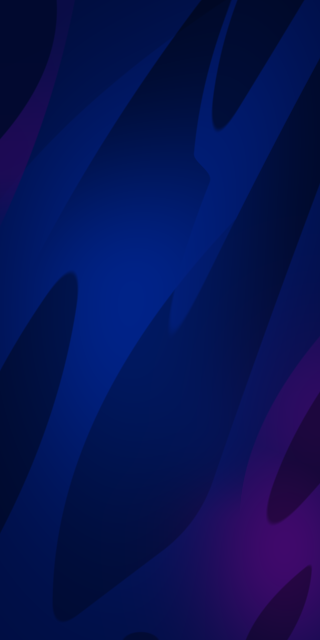
A Shadertoy shader for this background:

```glsl
// Deep blue and violet backdrop of slanted, overlapping translucent leaves.

// Signed distance to the curve x = f(y) through three points, positive on its right.
float edge(vec2 p, vec2 a, vec2 b, vec2 c) {
    float slope = (b.x - a.x) / (b.y - a.y);
    float bend = ((c.x - b.x) / (c.y - b.y) - slope) / (c.y - a.y);
    float x = a.x + (p.y - a.y) * (slope + bend * (p.y - b.y));
    float tangent = slope + bend * (2.0 * p.y - a.y - b.y);
    return (p.x - x) / sqrt(1.0 + tangent * tangent);
}

// Intersection of two distances with a rounded corner.
float roundMax(float a, float b, float k) {
    float h = max(k - abs(a - b), 0.0) / k;
    return max(a, b) + 0.25 * k * h * h;
}

float cover(float d) {
    float soft = 1.0 / iResolution.x;
    return 1.0 - smoothstep(-soft, soft, d);
}

float glow(vec2 p, vec2 center, vec2 radius) {
    vec2 q = (p - center) / radius;
    return exp(-dot(q, q));
}

void mainImage(out vec4 fragColor, in vec2 fragCoord) {
    // The canvas spans 0..1 across and 0..2 upwards.
    vec2 p = fragCoord / iResolution.xy * vec2(1.0, 2.0);

    // Blue base, brightest left of the middle, with a faint upper right light.
    vec3 color = mix(vec3(0.0, 0.052, 0.255), vec3(0.0, 0.135, 0.53),
                     glow(p, vec2(0.4, 1.03), vec2(0.4, 0.7)));
    color += vec3(0.0, 0.028, 0.1) * glow(p, vec2(0.78, 1.65), vec2(0.3, 0.5));

    // Shaded arc in the upper left.
    float arc = edge(p, vec2(0.0, 1.375), vec2(0.2, 1.6), vec2(0.52, 1.87));
    color *= 1.0 - 0.14 * cover(arc) * smoothstep(1.2, 1.6, p.y);

    // Violet light in the lower right, dimmer outside its slanted band.
    float band = edge(p, vec2(1.0, 0.95), vec2(0.859, 0.75), vec2(0.78, 0.57));
    float violet = max(glow(p, vec2(0.89, 0.29), vec2(0.27, 0.38)),
                       0.72 * glow(p, vec2(1.0, 0.7), vec2(0.3, 0.37)));
    violet *= mix(0.35, 1.0, max(cover(-band), smoothstep(0.58, 0.36, p.y)));
    color = mix(color, vec3(0.25, 0.035, 0.42), violet);

    // Clear strip between the two large leaves, with a notch in its left edge.
    float stripUpper = edge(p, vec2(0.698, 1.93), vec2(0.625, 1.66), vec2(0.607, 1.53));
    float stripLower = edge(p, vec2(0.659, 1.44), vec2(0.58, 1.22), vec2(0.527, 1.03));
    float stripLeft = mix(stripLower, stripUpper, smoothstep(1.43, 1.52, p.y));
    float stripRight = edge(p, vec2(1.0, 1.82), vec2(0.833, 1.505), vec2(0.625, 1.089));
    float strip = cover(roundMax(-stripLeft, stripRight, 0.1));

    // Upper central leaf, fading towards the blue light.
    float upperLeft = edge(p, vec2(0.625, 1.995), vec2(0.39, 1.661), vec2(0.26, 1.453));
    float upperLeaf = roundMax(-upperLeft, stripLeft, 0.1);
    color *= 1.0 - 0.5 * cover(upperLeaf) * smoothstep(1.1, 1.9, p.y);

    // Long leaf from the lower left tip to the right side.
    float longLeft = edge(p, vec2(0.172, 0.25), vec2(0.3125, 0.724), vec2(0.55, 1.1));
    float longRight = edge(p, vec2(1.0, 1.427), vec2(0.781, 0.828), vec2(0.672, 0.516));
    float longBase = edge(p, vec2(0.682, 0.41), vec2(0.39, 0.19), vec2(0.208, 0.052));
    float longLeaf = max(-max(longLeft, stripRight), longRight);
    longLeaf = roundMax(longLeaf, longBase, 0.08);
    float longShade = 0.28 + 0.17 * smoothstep(0.65, 1.0, p.x) * smoothstep(0.7, 1.4, p.y);
    longShade *= 1.0 - 0.5 * glow(p, vec2(0.72, 0.6), vec2(0.18, 0.25));
    color *= 1.0 - longShade * cover(longLeaf) * (1.0 - 0.7 * strip);

    // Dark leaf at the top.
    float topLeaf = roundMax(
        -edge(p, vec2(0.742, 2.0), vec2(0.682, 1.792), vec2(0.661, 1.648)),
        edge(p, vec2(0.951, 2.0), vec2(0.833, 1.805), vec2(0.729, 1.635)), 0.085);
    color *= 1.0 - 0.47 * cover(topLeaf);

    // Violet ribbon and dark corner at the upper left.
    float ribbon = edge(p, vec2(0.0, 1.292), vec2(0.091, 1.505), vec2(0.234, 2.0));
    float ribbonFade = mix(0.72, 0.25, smoothstep(1.5, 1.95, p.y)) * smoothstep(1.2, 1.5, p.y);
    color = mix(color, vec3(0.16, 0.03, 0.35), ribbonFade * cover(ribbon));
    float corner = edge(p, vec2(0.0, 1.565), vec2(0.091, 1.6875), vec2(0.177, 2.0));
    color = mix(color, vec3(0.0, 0.033, 0.175), 0.9 * cover(corner));

    // Dark leaf cut by the left side.
    float sideLeaf = roundMax(
        -edge(p, vec2(0.0, 0.841), vec2(0.078, 0.975), vec2(0.161, 1.1)),
        edge(p, vec2(0.0, 0.333), vec2(0.2, 0.85), vec2(0.24, 1.05)), 0.1);
    color *= 1.0 - 0.38 * cover(sideLeaf);

    // Two dark leaves over the violet light.
    float violetLeaf = roundMax(
        -edge(p, vec2(1.0, 0.776), vec2(0.898, 0.594), vec2(0.846, 0.464)),
        edge(p, vec2(1.0, 0.49), vec2(0.924, 0.406), vec2(0.86, 0.34)), 0.11);
    float footLeaf = roundMax(
        -edge(p, vec2(0.768, 0.0), vec2(0.859, 0.138), vec2(0.971, 0.24)),
        edge(p, vec2(0.898, 0.0), vec2(0.969, 0.177), vec2(0.975, 0.24)), 0.02);
    color *= 1.0 - 0.36 * cover(min(violetLeaf, footLeaf));

    // Leaf tip rising from the bottom edge.
    float footTip = length((p - vec2(0.44, -0.01)) * vec2(0.6, 1.0)) - 0.035;
    color *= 1.0 - 0.3 * cover(footTip);

    fragColor = vec4(color, 1.0);
}
```
